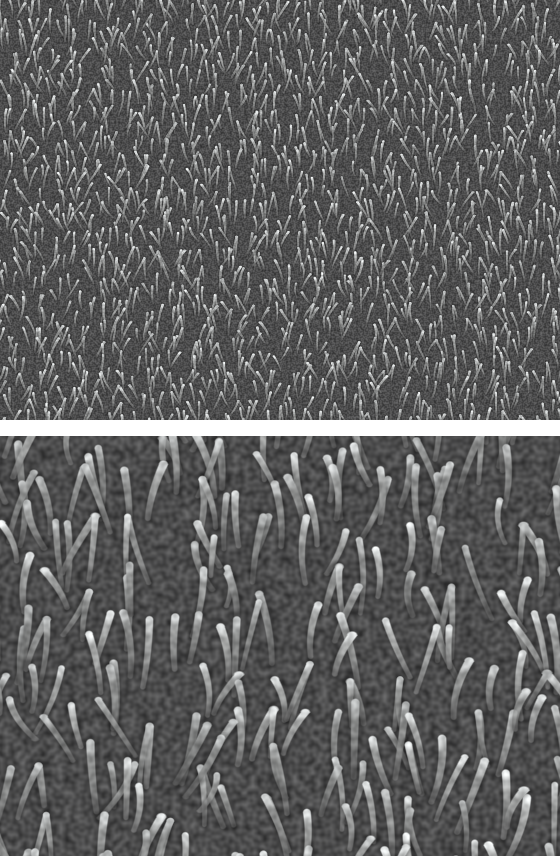
Top: the whole. Bottom: its middle third, enlarged.
This texture is drawn by a Shadertoy shader. Its source:

```glsl
const float CELL = 0.036;          // spacing of the fibre grid
const int PER_CELL = 2;            // fibres per grid cell
const float MIN_LENGTH = 0.030;
const float MAX_LENGTH = 0.060;
const float MAX_LEAN = 0.62;       // largest tilt from vertical, radians
const float MAX_BEND = 0.014;
const float RADIUS = 0.0028;
const float PAIR_CHANCE = 0.35;    // fibres that share a tip
const float FILL = 0.90;           // share of fibres kept
const float CLUMPING = 0.45;
const float FINE_GRAIN = 210.0;
const float COARSE_GRAIN = 105.0;
const float GRAIN_CONTRAST = 0.15;
const float HALO_DARKNESS = 0.16;
const vec3 GROUND = vec3(0.300, 0.300, 0.302);
const vec3 BASE = vec3(0.41, 0.41, 0.41);
const vec3 BODY = vec3(0.595, 0.600, 0.597);
const vec3 TIP = vec3(0.80, 0.81, 0.81);

vec4 hash4(vec3 p) {
    vec4 q = fract(p.xyzx * vec4(0.1031, 0.1030, 0.0973, 0.1099));
    q += dot(q, q.wzxy + 33.33);
    return fract((q.xxyz + q.yzzw) * q.zywx);
}

vec2 gradient(vec2 cell) {
    float angle = 6.2832 * hash4(vec3(cell, 7.0)).x;
    return vec2(cos(angle), sin(angle));
}

float gradientNoise(vec2 p) {
    vec2 i = floor(p), f = fract(p);
    vec2 u = f * f * f * (f * (f * 6.0 - 15.0) + 10.0);
    vec2 e = vec2(0.0, 1.0);
    float low = mix(dot(gradient(i), f), dot(gradient(i + e.yx), f - e.yx), u.x);
    float high = mix(dot(gradient(i + e), f - e), dot(gradient(i + 1.0), f - 1.0), u.x);
    return mix(low, high, u.y);
}

// Distance to a curved fibre hanging from its tip; t runs from tip to root
float fibreDistance(vec2 q, float drop, float lean, float bend, out float t) {
    t = clamp(-q.y / drop, 0.0, 1.0);
    float x = lean * t + bend * t * (1.0 - t);
    float slope = (lean + bend * (1.0 - 2.0 * t)) / drop;
    return length(vec2((q.x - x) / sqrt(1.0 + slope * slope), q.y + drop * t));
}

vec3 addFibres(vec3 color, vec2 p, float grain, float soft) {
    vec2 home = floor(p / CELL);
    // Far rows first, so that near fibres cover them
    for (int row = 2; row >= 0; row--)
    for (int column = -1; column <= 1; column++) {
        vec2 cell = home + vec2(column, row);
        float keep = FILL + CLUMPING * gradientNoise(cell * 0.31);
        vec2 firstTip = vec2(0.0);
        for (int k = 0; k < PER_CELL; k++) {
            vec4 place = hash4(vec3(cell, float(k) + 11.0));
            vec4 shape = hash4(vec3(cell, float(k) + 31.0));
            vec2 tip = (cell + vec2(place.x, 0.9 * place.y)) * CELL;
            if (k == 0) firstTip = tip;
            else if (place.w < PAIR_CHANCE) tip = firstTip;
            if (place.z > keep) continue;

            float size = mix(MIN_LENGTH, MAX_LENGTH, shape.x);
            float side = 2.0 * shape.y - 1.0;
            float angle = MAX_LEAN * side * (0.45 + 0.55 * abs(side));
            float bend = MAX_BEND * (2.0 * shape.z - 1.0);
            float t;
            float d = fibreDistance(p - tip, size * cos(angle), size * sin(angle), bend, t);

            // Dark surround, then the lit strand
            float radius = RADIUS * mix(1.05, 0.72, t) * mix(0.85, 1.15, place.w);
            color *= 1.0 - HALO_DARKNESS * (1.0 - smoothstep(radius, 2.6 * radius, d));
            vec3 strand = mix(TIP, BODY, smoothstep(0.0, 0.28, t));
            strand = mix(strand, BASE, smoothstep(0.5, 1.0, t));
            strand *= mix(0.88, 1.12, shape.w) + 0.25 * grain;
            float cover = 1.0 - smoothstep(radius - soft, radius + soft, d);
            color = mix(color, strand, cover * mix(1.0, 0.75, t));
        }
    }
    return color;
}

void mainImage(out vec4 fragColor, in vec2 fragCoord) {
    vec2 p = fragCoord / iResolution.y;
    float soft = max(0.6 / iResolution.y, 0.0008);

    // Grainy ground
    float grain = gradientNoise(p * FINE_GRAIN) + 0.6 * gradientNoise(p * COARSE_GRAIN + 19.0);
    vec3 color = GROUND + GRAIN_CONTRAST * grain;

    color = addFibres(color, p, grain, soft);
    fragColor = vec4(clamp(color, 0.0, 1.0), 1.0);
}
```
